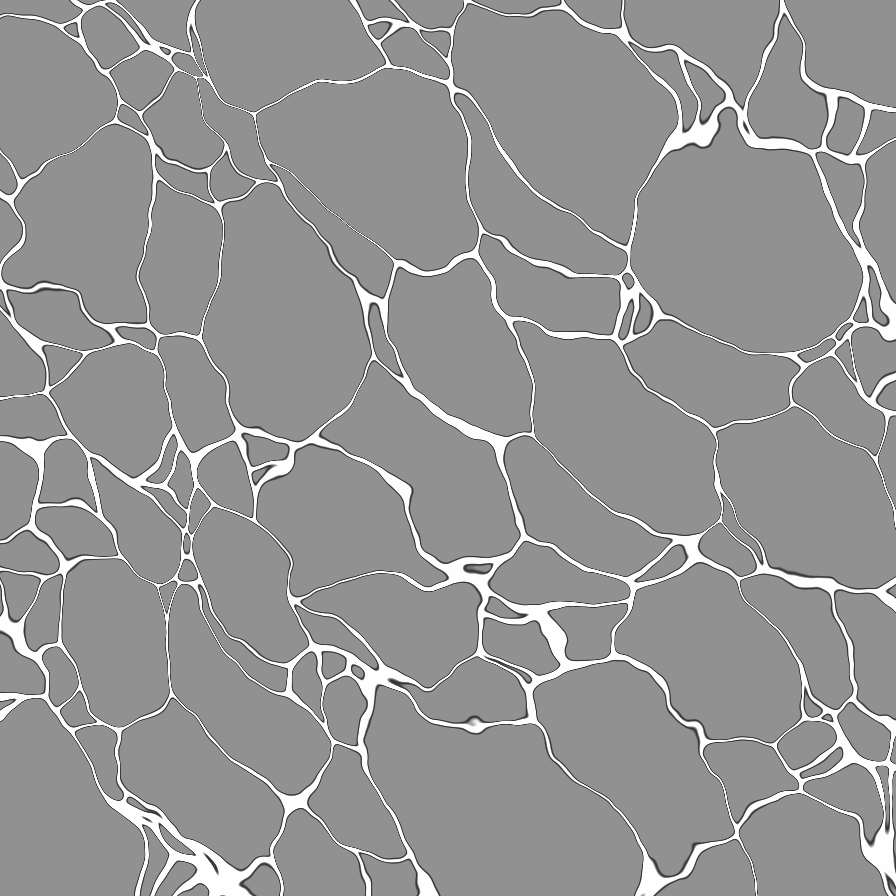
Give the GLSL for this pattern, as a WebGL 2 fragment shader.

```glsl
#version 300 es
precision highp float;
// Grey grains parted by a branching web of white veins with fine dark rims.

#define GRAINS 7.0          // large grains across the canvas
#define STRETCH 1.22        // elongation of the grains
#define TILT -0.85          // direction of elongation, radians
#define SMALL_SITES 4       // small grains tried per cluster
#define SIZE_SPREAD 0.85    // unevenness of the large grains
#define CLUSTER 0.6         // spread of a cluster of small grains
#define WARP 0.08           // waviness of the veins
#define VEIN_THIN 0.0011    // least half width of a vein
#define VEIN_WIDE 0.0095    // extra half width where veins swell
#define ROUNDING 0.0024     // fillet at the junctions
#define RIM 0.00042         // half width of the dark rim

uniform vec2 u_resolution;
out vec4 fragColor;

const vec3 GRAIN_COLOR = vec3(0.57);
const vec3 VEIN_COLOR = vec3(0.995);
const vec3 RIM_COLOR = vec3(0.08);

float hash(vec2 p) {
  return fract(sin(dot(p, vec2(127.1, 311.7))) * 43758.5453);
}

float noise(vec2 p) {
  vec2 i = floor(p), f = fract(p);
  f = f * f * f * (f * (f * 6.0 - 15.0) + 10.0);
  return mix(mix(hash(i), hash(i + vec2(1, 0)), f.x),
             mix(hash(i + vec2(0, 1)), hash(i + vec2(1, 1)), f.x), f.y);
}

// Smooth displacement, centred on zero
vec2 wobble(vec2 p) {
  return vec2(noise(p + 3.7), noise(p + 41.3)) - 0.5;
}

// Site k of a grid cell: position in xy, weight in z; site 0 is the large grain
vec3 grainSite(vec2 cell, int k) {
  vec2 seed = cell + float(k) * vec2(17.3, 29.1);
  vec2 offset = vec2(hash(seed), hash(seed + 71.7));
  float chance = hash(seed + 133.1);
  if (k == 0) return vec3(cell + offset, SIZE_SPREAD * chance * chance);

  // Small grains gather round a shared centre
  vec2 centre = vec2(hash(cell + 211.3), hash(cell + 257.9));
  float vigour = hash(cell + 307.7);
  float weight = mix(-0.24, 0.14, vigour) + 0.12 * (chance - 0.5);
  return vec3(cell + mix(centre, offset, CLUSTER), weight);
}

float power(vec2 q, vec3 site) {
  vec2 d = q - site.xy;
  return dot(d, d) - site.z;
}

// Rounded distance, in canvas units, to the nearest border of a power diagram
float borderDistance(vec2 p) {
  float c = cos(TILT), s = sin(TILT);
  mat2 toGrid = GRAINS * mat2(c / STRETCH, -s * STRETCH,
                              s / STRETCH, c * STRETCH);
  vec2 q = toGrid * p;
  vec2 base = floor(q);

  // Owner of this point
  vec3 owner = vec3(0.0);
  float least = 1e5;
  for (int y = -2; y <= 2; y++)
  for (int x = -2; x <= 2; x++)
  for (int k = 0; k <= SMALL_SITES; k++) {
    vec3 site = grainSite(base + vec2(x, y), k);
    float value = power(q, site);
    if (value < least) { least = value; owner = site; }
  }

  // Soft minimum over the borders with all other sites
  float total = 0.0;
  for (int y = -2; y <= 2; y++)
  for (int x = -2; x <= 2; x++)
  for (int k = 0; k <= SMALL_SITES; k++) {
    vec3 site = grainSite(base + vec2(x, y), k);
    vec2 apart = site.xy - owner.xy;
    if (dot(apart, apart) < 1e-7) continue;
    float gap = (power(q, site) - least) / (2.0 * length(apart * toGrid));
    total += exp(-gap / ROUNDING);
  }
  return -ROUNDING * log(max(total, 1e-30));
}

void main() {
  float pixel = 1.0 / min(u_resolution.x, u_resolution.y);
  vec2 p = gl_FragCoord.xy * pixel;

  // Bend the veins at four scales
  vec2 bent = p + WARP * (wobble(p * 3.6) + 0.55 * wobble(p * 9.5)
                          + 0.28 * wobble(p * 22.0) + 0.06 * wobble(p * 58.0));

  // Let the veins swell and pinch
  float swell = 0.5 * noise(p * 8.0 + 11.0) + 0.35 * noise(p * 24.0 + 5.0)
              + 0.15 * noise(p * 55.0 + 8.0);
  float halfWidth = VEIN_THIN + VEIN_WIDE * pow(swell, 4.0);
  float edge = borderDistance(bent) - halfWidth;

  // Exact pixel coverage of vein and rim
  float vein = clamp(0.5 - edge / pixel, 0.0, 1.0);
  float side = edge - RIM;
  float rim = max(0.0, min(side + 0.5 * pixel, RIM)
                     - max(side - 0.5 * pixel, -RIM)) / pixel;

  vec3 color = mix(GRAIN_COLOR, VEIN_COLOR, vein);
  fragColor = vec4(mix(color, RIM_COLOR, rim), 1.0);
}
```
